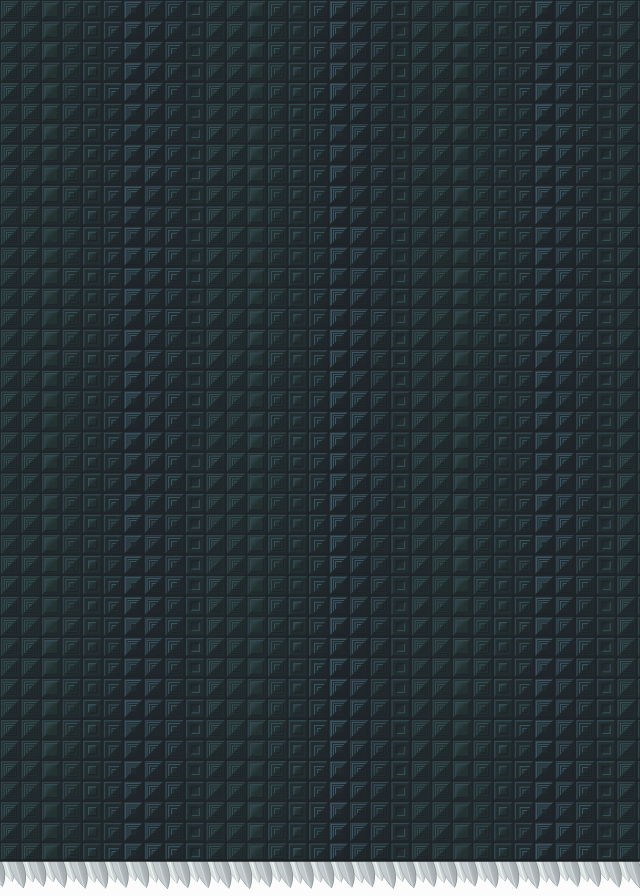
This pattern is drawn by a Shadertoy shader. Its source:

```glsl
// Relief of one tile column: outer radius, ring pitch, core radius, polarity
const vec4 reliefs[10] = vec4[10](
    vec4(.30, .11, .07, 1.), vec4(.31, .12, .06, 1.),
    vec4(.32, .50, .26, 1.), vec4(.29, .15, .10, 1.),
    vec4(.20, .50, .15, 1.), vec4(.25, .14, .08, 1.),
    vec4(.37, .10, .10, 1.), vec4(.34, .12, .07, 1.),
    vec4(.29, .14, .10, 1.), vec4(.20, .50, .15, -1.));

float hash(vec2 p) {
    return fract(sin(dot(p, vec2(41.3, 289.1))) * 4375.5);
}

float stroke(float d, float halfWidth, float blur) {
    return clamp((halfWidth - abs(d)) / blur + .5, 0., 1.);
}

vec3 tile(vec2 p, float blur) {
    vec2 id = floor(p);
    vec2 q = fract(p) - .5;
    int kind = int(mod(id.x, 10.));
    vec4 relief = reliefs[kind];

    // Green columns drift to navy and back every ten tiles
    float cool = .5 + .5 * cos((id.x - 6.5) * .6283);
    vec3 face = mix(vec3(.14, .195, .192), vec3(.132, .165, .18), cool);
    vec3 shadow = vec3(.115, .137, .155);
    vec3 glint = mix(vec3(.21, .30, .325), vec3(.23, .34, .39), cool);
    face *= .97 + .06 * hash(floor(p * 9.));

    // Outer bevel, lit from the upper left
    float r = max(abs(q.x), abs(q.y));
    float facing = clamp((q.y - q.x) / blur, -1., 1.);
    float light = .65 * facing * stroke(r - .42, .035, blur);

    // Concentric steps, some of them set off centre
    vec2 c = q - (kind == 5 ? vec2(.06, -.06) : vec2(0));
    float s = max(abs(c.x), abs(c.y));
    facing = clamp((c.y - c.x) / blur, -1., 1.) * relief.w;
    for (int i = 0; i < 4; i++) {
        float edge = relief.x - float(i) * relief.y;
        if (edge < relief.z) break;
        light += facing * stroke(s - edge, .026, blur);
        light -= .25 * stroke(s - edge - .05, .02, blur);
    }

    // Diagonal sheen on plain plateaus
    float plateau = step(.4, relief.y) * (1. - smoothstep(-blur, 0., s - relief.x));
    light += plateau * relief.w * smoothstep(-.1, .4, c.y - c.x) * .55;
    light *= .88 + .24 * hash(id);

    vec3 color = mix(face, light > 0. ? glint : shadow, min(abs(light), 1.));
    return mix(color, vec3(.115, .135, .155), .9 * stroke(r - .5, .04, blur));
}

// Two layers of slanted pointed leaves hanging on white
vec3 fringe(vec2 p, float drop, float blur) {
    vec3 color = vec3(.99);
    for (int layer = 0; layer < 2; layer++) {
        float front = float(layer);
        float x = p.x + .25 - .3 * drop + .45 * (1. - front);
        float id = floor(x + .5);
        float u = x - id;
        float size = mix(.95, 1.22, front) + .14 * hash(vec2(id, front));
        float t = clamp(drop / size, 0., 1.);
        float width = mix(.34, .40, front) * (1. - t * t) * (.85 + .4 * t);
        float mask = clamp((width - abs(u)) / blur + .5, 0., 1.) * step(drop, size);
        vec3 leaf = mix(vec3(.80, .83, .83), vec3(.70, .73, .74), front);
        leaf += .12 * smoothstep(.25, -.25, u) - .05;
        leaf -= .12 * stroke(abs(u) - width, .04, blur);
        leaf += .10 * stroke(u + .04, .03, blur);
        color = mix(color, leaf, mask);
    }
    return color;
}

void mainImage(out vec4 fragColor, in vec2 fragCoord) {
    // One unit is one tile; 42 rows hang down from the top edge
    float scale = 31.15 / iResolution.x;
    vec2 p = vec2(fragCoord.x, fragCoord.y - iResolution.y) * scale;
    float blur = max(scale, .02);
    float drop = -41.93 - p.y;

    vec3 color = mix(tile(p, blur), fringe(p, drop, blur),
                     smoothstep(-blur * .5, blur * .5, drop));
    color = mix(color, vec3(.10, .12, .13), stroke(drop + .05, .05, blur));
    fragColor = vec4(color, 1.);
}
```
